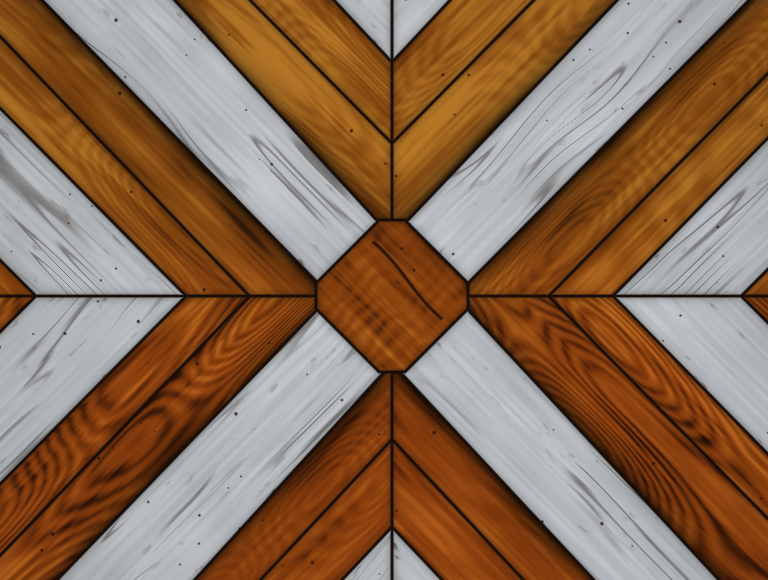
This texture is drawn by a Shadertoy shader. Its source:

```glsl
// Weathered timber panel: four painted diagonal boards meet at an octagonal block,
// with chevrons of stained planks nested between them. Seams are signed distances
// to sloped lines in folded space; grain, cracks and pits come from stretched noise.

// Units are canvas heights, measured from the centre of the block.
const vec2 BLOCK_OFFSET = vec2(0.0138, -0.0104);
const float BLOCK_FLAT = 0.131;
const float BLOCK_DIAMOND = 0.153;
// Where each seam crosses its axis, then its slope, for each sector.
const vec4 TOP_SEAM = vec4(0.102, 0.263, 0.403, 9.0);
const vec4 TOP_SLOPE = vec4(1.07, 1.01, 1.07, 1.0);
const vec4 BOTTOM_SEAM = vec4(0.116, 0.247, 0.398, 9.0);
const vec4 BOTTOM_SLOPE = vec4(1.085, 1.07, 1.06, 1.0);
const vec4 LEFT_SEAM = vec4(0.106, 0.246, 0.355, 0.614);
const vec4 LEFT_SLOPE = vec4(0.969, 0.96, 0.99, 1.0);
const vec4 RIGHT_SEAM = vec4(0.109, 0.270, 0.381, 0.602);
const vec4 RIGHT_SLOPE = vec4(0.961, 0.985, 0.98, 1.0);
// Tilt of the board edges: top, bottom, left, right.
const vec4 EDGE_TILT = vec4(-0.019, -0.012, 0.006, 0.032);
const float SEAM_WIDTH = 0.0024;
const float SHADOW_REACH = 0.016;
const vec3 PAINT = vec3(0.735, 0.75, 0.765);
const vec3 WOOD_DARK = vec3(0.14, 0.06, 0.03);
const vec3 WOOD_MID = vec3(0.51, 0.265, 0.065);
const vec3 WOOD_LIGHT = vec3(0.71, 0.45, 0.15);
const vec3 GAP = vec3(0.09, 0.05, 0.035);

float hash(vec2 p) {
    return fract(sin(dot(p, vec2(127.1, 311.7))) * 43758.5453);
}

float noise(vec2 p) {
    vec2 i = floor(p), f = fract(p);
    f = f * f * (3.0 - 2.0 * f);
    return mix(mix(hash(i), hash(i + vec2(1, 0)), f.x),
               mix(hash(i + vec2(0, 1)), hash(i + vec2(1, 1)), f.x), f.y);
}

float fbm(vec2 p) {
    float sum = 0.0, gain = 0.5;
    for (int i = 0; i < 4; i++) {
        sum += gain * noise(p);
        p = p * 2.03 + 17.3;
        gain *= 0.5;
    }
    return sum;
}

// Small round holes, one possible in each cell.
float pits(vec2 g, float density, float px) {
    const float CELL = 0.035;
    vec2 id = floor(g / CELL);
    vec2 spot = 0.25 + 0.5 * vec2(hash(id + 3.1), hash(id + 8.7));
    float r = CELL * length(fract(g / CELL) - spot);
    float size = 0.001 + 0.002 * hash(id + 5.3);
    return step(hash(id), density) * (1.0 - smoothstep(size - px, size + px, r));
}

// g.x runs along the grain, g.y across it.
vec3 paintedBoard(vec2 g, float seam, float px) {
    float streak = noise(g * vec2(8.0, 170.0));
    float lines = noise(vec2(g.x * 4.0, g.y * 85.0 + 2.0 * noise(g * 6.0)));
    float worn = smoothstep(0.42, 0.8, noise(g * vec2(6.0, 15.0) + 9.0));
    float crack = (1.0 - smoothstep(0.0, 0.09, abs(lines - 0.5))) * worn;
    float chip = smoothstep(0.66, 0.82, fbm(g * vec2(28.0, 75.0)));
    chip *= 0.25 + 0.75 * exp(-seam / 0.012);
    vec3 col = PAINT * (0.91 + 0.15 * fbm(g * 7.0) + 0.10 * (streak - 0.5));
    col = mix(col, vec3(0.34, 0.32, 0.31), 0.62 * crack);
    col = mix(col, vec3(0.32, 0.24, 0.19), 0.8 * chip);
    return mix(col, GAP, 0.75 * pits(g, 0.12, px));
}

vec3 stainedWood(vec2 g, float tone, float figure, float px) {
    float fibre = noise(g * vec2(9.0, 190.0));
    float streak = fbm(g * vec2(5.0, 65.0));
    float rings = sin(85.0 * noise(g * vec2(3.0, 11.0)) + 5.0 * streak);
    float stain = fbm(g * vec2(5.0, 13.0) + 4.0);
    float t = tone + 0.55 * (streak - 0.47) + 0.24 * (fibre - 0.5)
            + figure * rings + 0.75 * (stain - 0.47);
    vec3 col = mix(WOOD_DARK, WOOD_MID, smoothstep(-0.08, 0.5, t));
    col = mix(col, WOOD_LIGHT, smoothstep(0.42, 1.0, t));
    return mix(col, GAP, 0.7 * pits(g, 0.07, px));
}

void mainImage(out vec4 fragColor, in vec2 fragCoord) {
    float px = 1.0 / iResolution.y;
    vec2 p = (fragCoord - 0.5 * iResolution.xy) * px - BLOCK_OFFSET;
    vec2 a = abs(p), side = sign(p);
    bool up = p.y > 0.0, east = p.x > 0.0;

    // Signed distances to the seams of the vertical and horizontal sectors.
    vec4 slopeV = up ? TOP_SLOPE : BOTTOM_SLOPE;
    vec4 slopeH = east ? RIGHT_SLOPE : LEFT_SLOPE;
    slopeV.x += side.x * (up ? EDGE_TILT.x : EDGE_TILT.y);
    slopeH.x += side.y * (east ? EDGE_TILT.w : EDGE_TILT.z);
    vec4 dv = (a.y - slopeV * a.x - (up ? TOP_SEAM : BOTTOM_SEAM)) * inversesqrt(1.0 + slopeV * slopeV);
    vec4 dh = (a.x - slopeH * a.y - (east ? RIGHT_SEAM : LEFT_SEAM)) * inversesqrt(1.0 + slopeH * slopeH);
    bool vertical = dv.x > dh.x;
    vec4 d = vertical ? dv : dh;
    float band = dot(step(0.0, d), vec4(1.0));
    vec4 gap = abs(d);
    float seam = min(min(gap.x, gap.y), min(gap.z, gap.w));
    if (band > 0.5) seam = min(seam, vertical ? a.x : a.y);
    float block = max(max(a.x, a.y) - BLOCK_FLAT, 0.7071 * (a.x + a.y - BLOCK_DIAMOND));
    seam = block < 0.0 ? -block : min(seam, block);

    // Grain follows the diagonal of each quadrant, shifted for each plank.
    float plank = band + 5.0 * float(vertical) + 10.0 * float(up) + 20.0 * float(east);
    vec2 g = 0.7071 * vec2(a.x + a.y, a.x - a.y) + 7.0 * vec2(hash(vec2(plank)), hash(vec2(plank, 4.0)));
    vec3 col;
    if (block < 0.0) {
        vec2 b = 0.7071 * vec2(p.x - p.y, p.x + p.y);
        float saw = sin(b.x * 260.0 + 5.0 * noise(b * 30.0)) * noise(b * 22.0);
        col = stainedWood(b + 3.0, 0.48 + 0.12 * saw, 0.05, px) * vec3(1.0, 0.91, 0.8);
        float split = abs(b.y - 0.038 + 0.006 * sin(b.x * 24.0));
        col = mix(col, GAP, 0.8 * (1.0 - smoothstep(0.001, 0.001 + 2.0 * px, split)) * step(abs(b.x), 0.09));
    } else if (band < 0.5 || band == 3.0) {
        col = paintedBoard(g, seam, px);
    } else {
        float tone = vertical ? (up ? 0.80 - 0.12 * (band - 1.0) : 0.53) : (up ? 0.61 : 0.51);
        col = stainedWood(g, tone, !vertical && !up ? 0.17 : 0.06, px);
        col *= mix(vec3(1.03, 0.88, 0.78), vec3(1.0, 1.03, 1.0), smoothstep(-0.15, 0.2, p.y));
        col *= 1.0 - 0.65 * exp(-d.x / SHADOW_REACH) * (0.5 + noise(g * 12.0));
    }

    // Grime beside the joints, the open gaps, then falloff to the corners.
    col *= 1.0 - 0.38 * exp(-seam / 0.006);
    col = mix(GAP, col, smoothstep(SEAM_WIDTH - px, SEAM_WIDTH + px, seam));
    col *= 1.02 - 0.13 * dot(p, p);
    fragColor = vec4(col, 1.0);
}
```
